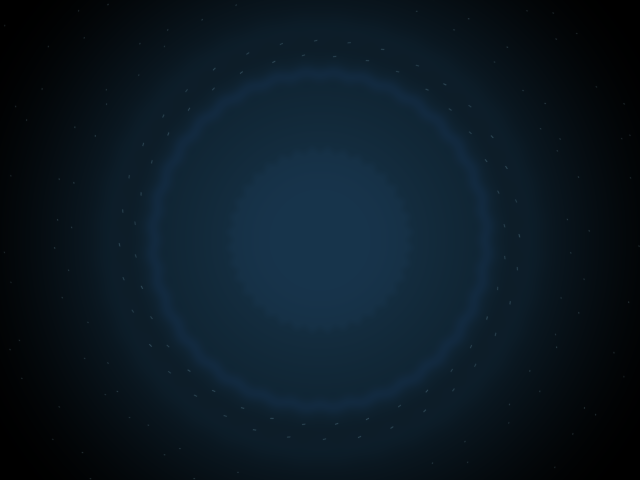
Reproduce this background procedurally as a Shadertoy shader.

```glsl
// Dim blue concentric glow with a scalloped disc, a bright ring and orbiting specks.

#define SECTORS 36.0
#define DISC_RADIUS 0.188
#define RING_RADIUS 0.347
#define RING_WIDTH 0.016
#define SCALLOP 0.0025
#define ORBIT_START 0.385
#define ORBIT_PAIR_STEP 0.135
#define ORBIT_PAIR_GAP 0.032
#define ORBIT_COUNT 8
#define SPECK_LIGHT 0.16

const float TAU = 6.2831853;
const vec3 GLOW_COLOR = vec3(0.071, 0.163, 0.228);
const vec3 CORE_COLOR = vec3(0.020, 0.040, 0.066);
const vec3 RING_COLOR = vec3(0.010, 0.024, 0.052);
const vec3 HALO_COLOR = vec3(0.003, 0.008, 0.012);
const vec3 SPECK_COLOR = vec3(0.75, 0.95, 1.0);

float hash(vec2 p) {
    return fract(sin(dot(p, vec2(127.1, 311.7))) * 4375.85);
}

float bell(float x, float width) {
    return exp(-x * x / (width * width));
}

// One circle of short marks: dashes near the ring, dots farther out.
float orbitSpecks(float radius, float angle, float index) {
    float pairIndex = floor(index / 2.0);
    float orbit = ORBIT_START + pairIndex * ORBIT_PAIR_STEP
                + mod(index, 2.0) * ORBIT_PAIR_GAP;
    float turn = angle / TAU * SECTORS + index * 0.37;
    float id = mod(floor(turn), SECTORS);
    float scatter = min(pairIndex, 1.0);
    float shift = (hash(vec2(id, index)) - 0.5) * mix(0.12, 0.6, scatter);
    float lift = (hash(vec2(index + 9.0, id)) - 0.5) * mix(0.004, 0.024, scatter);

    vec2 q = vec2((fract(turn) - 0.5 - shift) * TAU / SECTORS * orbit,
                  radius - orbit - lift);
    q.y += q.x * 0.2;
    float halfLength = mix(0.0022, 0.0004, scatter);
    q.x -= clamp(q.x, -halfLength, halfLength);
    float soft = max(0.0014, 0.6 / iResolution.y);
    float fade = mix(0.7, 1.0, hash(vec2(id, index + 4.0)));
    return bell(length(q), soft) * fade;
}

void mainImage(out vec4 fragColor, in vec2 fragCoord) {
    vec2 p = (fragCoord - 0.5 * iResolution.xy) / iResolution.y;
    float radius = length(p);
    float angle = atan(p.y, p.x + 1e-6);
    float wave = cos(angle * SECTORS);

    // Broad glow that sinks to black at the corners.
    vec3 color = GLOW_COLOR * (1.0 - smoothstep(0.2, 0.8, radius));

    // Central disc: a soft mound with a faint toothed rim.
    float rim = radius + SCALLOP * 1.6 * wave;
    float mound = 1.0 - smoothstep(0.08, 0.28, radius);
    float disc = 1.0 - smoothstep(DISC_RADIUS - 0.012, DISC_RADIUS + 0.012, rim);
    color += CORE_COLOR * (0.6 * mound + 0.4 * disc);

    // Bright scalloped ring and weak halos around it.
    float edge = radius - RING_RADIUS + SCALLOP * wave;
    color += RING_COLOR * bell(edge, RING_WIDTH);
    color += HALO_COLOR * bell(radius - 0.445 + SCALLOP * wave, 0.025);
    color -= HALO_COLOR * bell(radius - 0.395 + SCALLOP * wave, 0.022);

    // Specks on paired orbits.
    float specks = 0.0;
    for (int i = 0; i < ORBIT_COUNT; i++) {
        specks += orbitSpecks(radius, angle, float(i));
    }
    color += SPECK_COLOR * SPECK_LIGHT * specks;

    fragColor = vec4(max(color, 0.0), 1.0);
}
```
